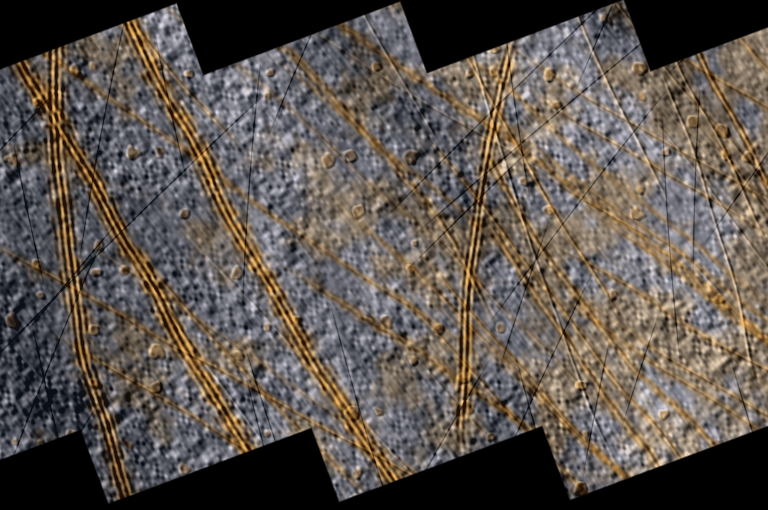
Reproduce this texture procedurally as a Shadertoy shader.

```glsl
float hash(vec2 p) {
    vec3 q = fract(vec3(p.xyx) * 0.1031);
    q += dot(q, q.yzx + 33.33);
    return fract((q.x + q.y) * q.z);
}

float noise(vec2 p) {
    vec2 i = floor(p), f = fract(p);
    f = f * f * (3.0 - 2.0 * f);
    return mix(mix(hash(i), hash(i + vec2(1, 0)), f.x),
               mix(hash(i + vec2(0, 1)), hash(i + vec2(1, 1)), f.x), f.y);
}

float fbm(vec2 p) {
    float sum = 0.0, gain = 0.53;
    for (int i = 0; i < 4; i++) {
        sum += gain * noise(p);
        p = p * 2.03 + 17.1;
        gain *= 0.5;
    }
    return sum;
}

// Signed distance to a staircase of tile corners descending to the right
float stairDistance(vec2 p, vec2 corner, vec2 stride) {
    float d = 1e3;
    for (int i = 0; i < 5; i++) {
        vec2 q = p - corner - stride * float(i);
        d = min(d, max(q.x, q.y));
    }
    return d;
}

// Distance to the curve x = a + b t + c t^2, with t measured from the top
float curveDistance(vec2 p, vec3 curve) {
    float t = 1.0 - p.y;
    float slope = curve.y + 2.0 * curve.z * t;
    return (p.x - curve.x - t * (curve.y + t * curve.z)) * inversesqrt(1.0 + slope * slope);
}

float within(float y, vec2 span) {
    return smoothstep(span.x - 0.05, span.x + 0.05, y)
         * (1.0 - smoothstep(span.y - 0.05, span.y + 0.05, y));
}

// Broad ridged band: x is rust stain, y is height
vec2 band(vec2 p, vec3 curve, float width, vec2 span) {
    float d = curveDistance(p, curve);
    float ragged = d + (noise(p * 75.0) - 0.5) * width;
    float body = exp(-ragged * ragged / (width * width)) * within(p.y, span);
    return body * vec2(1.0, 0.4 * cos(d * 500.0));
}

vec2 majorBands(vec2 p) {
    vec2 full = vec2(-1, 2);
    vec2 s = 1.25 * band(p, vec3(-0.02, 0.54, 0.04), 0.015, full);
    s += 0.8 * band(p, vec3(0.114, -0.08, 0.23), 0.017, full);
    s += 1.15 * band(p, vec3(0.235, 0.48, 0.09), 0.016, full);
    s += 0.7 * band(p, vec3(0.6, 1.47, -0.15), 0.008, full);
    s += 0.75 * band(p, vec3(1.033, -0.314, 0.2), 0.012, vec2(0.15, 0.9));
    s += 0.7 * band(p, vec3(0.85, 0.18, 0.52), 0.008, vec2(-1.0, 0.68));
    s += 0.7 * band(p, vec3(-0.216, 1.5, 0.0), 0.008, vec2(0.14, 0.45));
    s += 0.9 * band(p, vec3(1.33, 0.45, 0.1), 0.007, full);
    s += 0.7 * band(p, vec3(0.655, 0.69, 0.0), 0.008, vec2(-1.0, 0.55));
    s += 0.6 * band(p, vec3(0.45, 1.2, -0.6), 0.009, vec2(0.4, 0.93));
    return s;
}

// Scattered thin ridges: x is stain, y is height
vec2 thinRidges(vec2 p) {
    vec2 sum = vec2(0);
    for (int i = 0; i < 44; i++) {
        float id = float(i);
        float slope = mix(0.2, 1.7, hash(vec2(id, 2)));
        float middle = hash(vec2(id, 3));
        float x = mix(0.0, 1.6, sqrt(hash(vec2(id, 1))));
        float bend = hash(vec2(id, 4)) - 0.5;
        float d = curveDistance(p, vec3(x - slope * (1.0 - middle), slope, 0.3 * bend));
        float reach = mix(0.12, 0.4, hash(vec2(id, 5)));
        float fade = within(p.y, middle + vec2(-reach, reach));
        float stain = 0.6 * hash(vec2(id, 6));
        sum += fade * vec2(stain * exp(-d * d / 4e-5), 0.4 * exp(-d * d / 8e-6));
    }
    return sum;
}

// Thin dark cracks, mostly leaning to the upper right
float cracks(vec2 p) {
    float sum = 0.0;
    for (int i = 0; i < 32; i++) {
        float id = float(i) + 70.0;
        float slope = mix(-1.3, 0.25, hash(vec2(id, 1)));
        float middle = hash(vec2(id, 2));
        float x = 1.55 * hash(vec2(id, 3));
        float d = curveDistance(p, vec3(x - slope * (1.0 - middle), slope, 0.08));
        float reach = mix(0.08, 0.26, hash(vec2(id, 4)));
        sum += exp(-d * d / 2.5e-6) * within(p.y, middle + vec2(-reach, reach));
    }
    return min(sum, 1.0);
}

// Small round rusty spots on a jittered grid
float spots(vec2 p) {
    vec2 cell = floor(p * 18.0), f = fract(p * 18.0) - 0.5;
    vec2 jitter = 0.4 * vec2(hash(cell + 5.0), hash(cell + 9.0)) - 0.2;
    float radius = mix(0.12, 0.26, hash(cell + 3.0));
    float d = length(f - jitter) + 0.15 * (noise(p * 90.0) - 0.5);
    return step(0.83, hash(cell)) * (1.0 - smoothstep(radius - 0.07, radius + 0.05, d));
}

// Coordinates across and along the grain of the terrain
vec2 grain(vec2 p) {
    return vec2(dot(p, vec2(0.77, 0.64)), dot(p, vec2(0.64, -0.77)));
}

vec2 surface(vec2 p) {
    vec2 q = grain(p);
    vec2 wobbly = p + 0.014 * vec2(noise(p * 7.0) - 0.5, noise(p * 6.0 + 40.0) - 0.5);
    float lumps = noise(q * vec2(75, 48)) + 0.55 * noise(q * vec2(150, 105) + 31.0);
    float rough = 0.5 + 0.8 * noise(p * 9.0);
    float grooves = 0.4 * noise(q * vec2(170, 12));
    vec2 ridges = majorBands(wobbly) + thinRidges(wobbly);
    return ridges + vec2(0, lumps * rough + grooves + 0.4 * spots(p));
}

void mainImage(out vec4 fragColor, in vec2 fragCoord) {
    vec2 p = fragCoord / iResolution.y;
    vec2 q = grain(p);

    // Relief lit from the upper left
    vec2 toLight = vec2(-0.0022, 0.0018);
    vec2 nearSide = surface(p + toLight), farSide = surface(p - toLight);
    float relief = farSide.y - nearSide.y;
    float stripes = noise(vec2(q.x * 9.0, q.y * 1.3) + 4.0);
    float shadow = 1.0 - smoothstep(0.0, 0.65, length(p - vec2(0.0, 0.3)));
    float tone = 0.46 + 0.85 * relief + 0.3 * (stripes - 0.5) + 0.08 * (p.x - 0.75);
    tone += 0.3 * (fbm(p * 22.0) - 0.5) - 0.17 * shadow - 0.3 * cracks(p);
    tone = clamp(tone, 0.0, 1.0);

    // Icy blue, tan dust and rust
    float stain = 0.5 * (nearSide.x + farSide.x);
    float dust = smoothstep(0.44, 0.74, fbm(p * 13.0 + 8.0) + 0.2 * (p.x - 0.7));
    float rust = stain * (0.5 + 0.7 * noise(p * 65.0)) + 0.5 * spots(p);
    vec3 ice = mix(vec3(0.04, 0.06, 0.09), vec3(0.86, 0.85, 0.90), tone);
    vec3 tan_ = mix(vec3(0.07, 0.05, 0.03), vec3(0.92, 0.83, 0.72), tone);
    vec3 rusty = mix(vec3(0.14, 0.06, 0.0), vec3(0.92, 0.70, 0.38), tone);
    vec3 color = mix(ice, tan_, clamp(dust + 1.3 * stain, 0.0, 1.0));
    color = mix(color, rusty, clamp(rust, 0.0, 1.0));

    // Stepped mosaic outline on black
    vec2 tilt = vec2(0.9367, 0.3502);
    vec2 m = vec2(dot(p, tilt), dot(p, vec2(-tilt.y, tilt.x)));
    float top = stairDistance(m, vec2(0.672, 0.809), vec2(0.412, -0.15));
    float bottom = stairDistance(m, vec2(0.2035, 0.092), vec2(0.425, -0.155));
    float edge = 1.2 / iResolution.y;
    color *= 1.0 - smoothstep(-edge, edge, max(top, -bottom));
    fragColor = vec4(color, 1.0);
}
```
